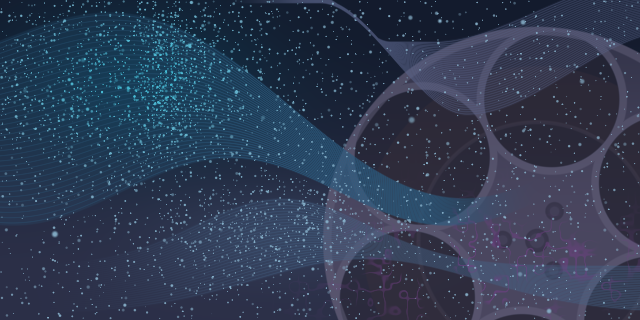
Reproduce this background procedurally as a WebGL 1 fragment shader.

```glsl
precision highp float;
uniform vec2 u_resolution;

const vec2 HUB = vec2(1.678, 0.248);
const float REEL_RADIUS = 0.668;

float hash(vec2 p) {
  return fract(sin(dot(p, vec2(127.1, 311.7))) * 43758.5453);
}

float noise(vec2 p) {
  vec2 i = floor(p), f = fract(p);
  f = f * f * (3.0 - 2.0 * f);
  return mix(mix(hash(i), hash(i + vec2(1.0, 0.0)), f.x),
             mix(hash(i + vec2(0.0, 1.0)), hash(i + vec2(1.0)), f.x), f.y);
}

float fill(float d, float soft) {
  return 1.0 - smoothstep(-soft, soft, d);
}

float ring(float d, float halfWidth, float soft) {
  return fill(abs(d) - halfWidth, soft);
}

float glow(vec2 p, vec2 center, vec2 size) {
  vec2 q = (p - center) / size;
  return exp(-dot(q, q));
}

// Distance to the nearest of several equal circles set around a center
float circleWheel(vec2 p, float count, float startAngle, float orbit, float radius) {
  float sector = 6.28318 / count;
  float a = atan(p.y, p.x) - startAngle;
  a = mod(a + 0.5 * sector, sector) - 0.5 * sector;
  return length(length(p) * vec2(cos(a), sin(a)) - vec2(orbit, 0.0)) - radius;
}

// Ribbon of fine threads between two heights: x = body, y = threads
vec2 ribbon(float y, float low, float high, float threads, float soft) {
  float h = max(high - low, 0.012);
  float t = (y - low) / h;
  float body = fill(-t * h, soft) * fill((t - 1.0) * h, soft);
  float d = abs(fract(t * threads) - 0.5) * h / threads;
  return body * vec2(1.0, 1.0 - smoothstep(0.0003, 0.0034, d));
}

vec3 addRibbon(vec3 base, vec2 r, vec3 tint, float strength) {
  return mix(base, tint, strength * (0.45 * r.x + 0.5 * r.y));
}

// One randomly placed dot in some of the grid cells
float stars(vec2 p, float cells, float density, float radius, float seed) {
  vec2 q = p * cells, id = floor(q) + seed;
  vec2 spot = 0.25 + 0.5 * vec2(hash(id + 3.1), hash(id + 7.7));
  float size = radius * mix(0.6, 1.3, hash(id + 5.3));
  float d = length(fract(q) - spot) / cells;
  float lit = step(hash(id), density) * mix(0.35, 1.0, hash(id + 9.4));
  return lit * (1.0 - smoothstep(size * 0.25, size, d));
}

vec3 backdrop(vec2 p) {
  vec3 c = mix(vec3(0.17, 0.185, 0.28), vec3(0.075, 0.105, 0.175), smoothstep(0.1, 0.95, p.y));
  c = mix(c, vec3(0.05, 0.26, 0.36), 0.6 * glow(p, vec2(0.42, 0.73), vec2(0.42, 0.25)));
  return mix(c, vec3(0.24, 0.31, 0.43), 0.45 * glow(p, vec2(0.9, 0.27), vec2(0.4, 0.14)));
}

vec3 addReel(vec3 c, vec2 p, float soft) {
  vec2 q = p - HUB;
  float r = length(q);
  float disk = fill(r - REEL_RADIUS, soft);
  float holeDist = circleWheel(q, 6.0, 1.466, 0.443, 0.211);
  float hole = fill(holeDist, soft);
  float low = 1.0 - smoothstep(0.3, 0.9, p.y);
  c = mix(c, vec3(0.31, 0.29, 0.39), disk * (1.0 - hole) * mix(0.55, 0.85, low));
  c = mix(c, vec3(0.165, 0.155, 0.215), disk * hole * 0.65);

  // Faint inner reel seen through the holes
  float inner = fill(r - 0.545, soft) - 0.5 * fill(r - 0.37, soft);
  c = mix(c, vec3(0.23, 0.19, 0.23), 0.35 * hole * inner);
  c = mix(c, vec3(0.3, 0.28, 0.35), 0.3 * hole * ring(r - 0.37, 0.006, soft));

  // Rims and hub holes
  float rim = ring(r - REEL_RADIUS + 0.013, 0.013, soft);
  float holeRim = disk * ring(holeDist - 0.012, 0.012, soft);
  c = mix(c, vec3(0.39, 0.38, 0.48), 0.5 * max(rim, holeRim));
  float bolts = min(circleWheel(q, 3.0, 1.03, 0.107, 0.022), r - 0.03);
  c = mix(c, vec3(0.2, 0.19, 0.27), 0.75 * ring(bolts, 0.007, soft));
  return mix(c, vec3(0.23, 0.22, 0.31), 0.5 * fill(bolts, soft));
}

vec3 addWaves(vec3 c, vec2 p, float soft) {
  float x = p.x;
  // Broad blue wave falling from the left
  float high = 0.66 + 0.28 * cos(2.936 * (x - 0.38)) + 0.09 * exp(-4.0 * x);
  float low = 0.4 + 0.105 * cos(4.62 * (x - 0.72));
  float fade = (1.0 - smoothstep(1.3, 1.7, x)) * mix(0.45, 0.8, smoothstep(0.3, 1.0, x));
  c = addRibbon(c, ribbon(p.y, low, high, 36.0, soft), vec3(0.17, 0.36, 0.5), fade);
  // Veil opening to the upper right
  high = 1.01 - 0.14 * smoothstep(1.0, 1.22, x) + 0.19 * smoothstep(1.35, 2.0, x);
  low = 0.99 - 0.35 * smoothstep(1.0, 1.46, x) + 0.26 * smoothstep(1.46, 2.1, x);
  fade = smoothstep(0.7, 1.0, x) * mix(0.75, 0.45, smoothstep(1.1, 1.5, x));
  c = addRibbon(c, ribbon(p.y, low, high, 34.0, soft), vec3(0.35, 0.39, 0.54), fade);
  // Low wave along the bottom
  high = 0.17 + 0.21 * glow(vec2(x, 0.0), vec2(0.88, 0.0), vec2(0.38, 1.0));
  low = 0.02 + 0.17 * glow(vec2(x, 0.0), vec2(1.15, 0.0), vec2(0.5, 1.0));
  fade = 0.5 * smoothstep(0.1, 1.0, x);
  return addRibbon(c, ribbon(p.y, low, high, 26.0, soft), vec3(0.27, 0.39, 0.53), fade);
}

vec3 addWeb(vec3 c, vec2 p) {
  float vein = 1.0 - smoothstep(0.02, 0.1, abs(noise(p * 38.0) - 0.5));
  float patches = smoothstep(0.4, 0.7, noise(p * 11.0 + 4.0));
  float area = glow(p, vec2(1.55, 0.15), vec2(0.42, 0.16));
  return mix(c, vec3(0.44, 0.25, 0.52), 0.6 * vein * patches * min(1.0, 1.4 * area));
}

vec3 addStars(vec3 c, vec2 p) {
  float cluster = glow(p, vec2(0.53, 0.77), vec2(0.09, 0.22));
  float cloud = glow(p, vec2(0.4, 0.75), vec2(0.4, 0.24));
  float dust = glow(p, vec2(0.9, 0.3), vec2(0.32, 0.13));
  float density = 0.07 + 0.5 * cluster + 0.22 * cloud + 0.25 * dust;
  float light = 0.0;
  for (int i = 0; i < 4; i++) {
    float k = float(i);
    light += stars(p, 34.0 + 17.0 * k, density, 0.0062 - 0.0008 * k, 17.0 * k);
  }
  light += stars(p, 9.0, 0.1, 0.011, 71.0);
  vec3 tint = mix(vec3(0.55, 0.72, 0.82), vec3(0.28, 0.78, 0.88), max(cluster, cloud));
  return mix(c, tint, min(light, 1.0) * 0.9);
}

void main() {
  vec2 p = gl_FragCoord.xy / u_resolution.y;
  float soft = 1.0 / u_resolution.y;
  vec3 color = addReel(backdrop(p), p, soft);
  color = addWaves(color, p, soft);
  color = addWeb(color, p);
  gl_FragColor = vec4(addStars(color, p), 1.0);
}
```
